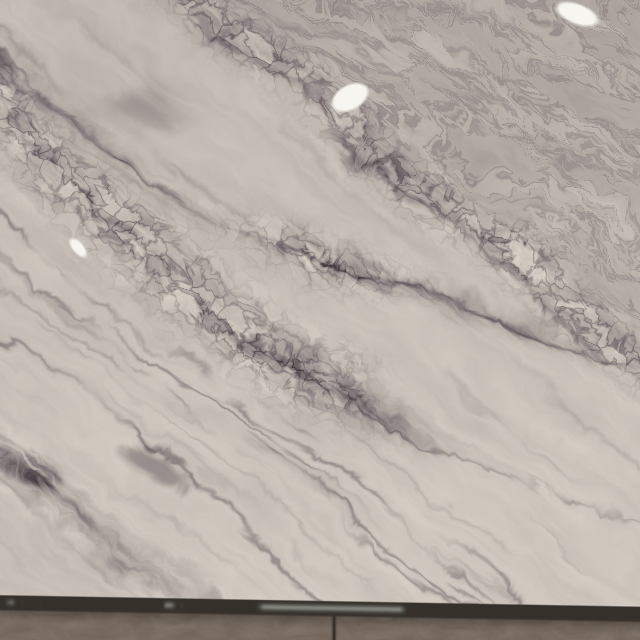
A WebGL 2 fragment shader for this texture:

```glsl
#version 300 es
precision highp float;
// Polished marble slab with violet-grey veins running down to the right.
// Layered sines bend the slab's along/across axes, gaussian strokes draw
// the veins, and cellular noise breaks the wide bands into crumbled chips.
uniform vec2 u_resolution;
out vec4 fragColor;

vec2 hash2(vec2 p) {
    return fract(sin(vec2(dot(p, vec2(127.1, 311.7)), dot(p, vec2(269.5, 183.3)))) * 43758.5);
}

// Layered sines, each octave rotated and bent by itself; about -1 to 1
float waves(vec2 p) {
    float sum = 0.0, amp = 0.5;
    for (int i = 0; i < 5; i++) {
        p = mat2(0.8, 0.6, -0.6, 0.8) * p * 1.6 + 1.7;
        p += 0.7 * sin(p.yx * 0.9);
        sum += amp * sin(p.x) * cos(p.y * 0.6);
        amp *= 0.65;
    }
    return sum * 1.3;
}

// Cellular noise: x = gap to the cell border, y = random value of the cell
vec2 chips(vec2 p) {
    vec2 base = floor(p);
    float near = 9.0, second = 9.0, id = 0.0;
    for (int j = -1; j <= 1; j++)
    for (int i = -1; i <= 1; i++) {
        vec2 cell = base + vec2(i, j);
        vec2 rnd = hash2(cell);
        float d = length(cell + rnd - p);
        if (d < near) { second = near; near = d; id = rnd.x; }
        else second = min(second, d);
    }
    return vec2(second - near, id);
}

float stroke(float d, float width) { return exp(-d * d / (width * width)); }

// Soft-edged ellipse, tilted along the given slope
float spot(vec2 p, vec2 radius, float slope, float blur) {
    p.y -= slope * p.x;
    return 1.0 - smoothstep(1.0 - blur, 1.0 + blur, length(p / radius));
}

float marbleDarkness(vec2 uv) {
    // Axes along and across the veins, bent by the sines
    vec2 q = vec2(dot(uv, vec2(0.78, -0.62)), dot(uv, vec2(0.62, 0.78)));
    float bend = 0.018 * waves(q * vec2(9.0, 12.0)) + 0.007 * waves(q * vec2(34.0, 42.0) + 5.0);
    float s = q.x, t = q.y + bend;
    float streak = waves(vec2(s * 9.0, t * 45.0));
    float fine = waves(vec2(s * 40.0, t * 110.0) + 3.0);
    float dark = 0.005 + 0.11 * uv.y + 0.04 * streak + 0.012 * fine;

    // Swirling grey field in the upper right
    float field = smoothstep(0.93, 1.03, t);
    float swirl = waves(vec2(s * 17.0, t * 30.0) + 1.5 * streak);
    dark += field * (0.09 + 0.05 * swirl + 0.16 * stroke(swirl, 0.16));
    dark += 0.05 * smoothstep(0.3, 0.1, t);

    // Centre lines of the three wide bands
    float upper = t - 0.965;
    float middle = t - 0.71 - 0.37 * max(s + 0.15, 0.0);
    float lower = t - 0.61 - 0.25 * (s + 0.1) * (s + 0.1);

    // Crumbled chips inside the bands
    vec2 jitter = vec2(waves(q * 45.0), waves(q * 45.0 + 9.0));
    vec2 chip = chips(q * vec2(30.0, 48.0) + 0.55 * jitter);
    float crumble = stroke(upper, 0.035)
        + stroke(middle, 0.036) * stroke(s - 0.02, 0.13)
        + stroke(lower, 0.045) * smoothstep(0.32, 0.1, s);
    float crust = 0.3 * smoothstep(0.3, 0.0, chip.x) + 0.3 * (chip.y - 0.4) + 0.09 * fine + 0.05;
    dark += min(crumble, 1.0) * crust;

    // Dense streaked wedges that taper along the bands
    float wedge = stroke(middle, 0.021) * stroke(s - 0.23, 0.17)
        + stroke(lower - 0.005, 0.026) * stroke(s - 0.19, 0.14)
        + 0.7 * stroke(middle, 0.025) * smoothstep(-0.1, -0.25, s);
    dark += wedge * (0.27 + 0.16 * streak + 0.12 * fine);

    // Sharp dark veins along the bands and through the lower left
    float pulse = 0.65 + 0.5 * waves(vec2(s * 12.0, 4.0));
    dark += 0.38 * pulse * stroke(middle + 0.007 * streak, 0.005);
    dark += 0.3 * pulse * stroke(lower + 0.01 * streak, 0.004);
    dark += 0.28 * pulse * stroke(upper + 0.02, 0.006);
    dark += 0.42 * pulse * stroke(t - 0.385 + 0.2 * s * s, 0.0045);
    dark += stroke(t - 0.225, 0.035) * (0.16 + 0.2 * streak + 0.1 * fine);

    // Wandering thin veins, denser and stronger below the middle
    for (int i = 0; i < 20; i++) {
        float k = float(i);
        vec2 rnd = hash2(vec2(k, 7.0));
        float center = i < 7 ? 0.43 + 0.018 * k : 0.08 + 0.072 * (k - 7.0) + 0.04 * rnd.x;
        center += 0.014 * waves(vec2(s * 5.0, k * 3.7));
        float fade = smoothstep(-0.35, 0.5, waves(vec2(s * 6.0 + k * 5.0, k)));
        float strength = i < 7 ? 0.34 : 0.17;
        dark += strength * (0.4 + 0.6 * rnd.y) * fade * stroke(t - center, 0.0025 + 0.003 * rnd.x);
    }

    // Isolated smudges
    vec2 w = uv + vec2(bend, -bend) * 1.5;
    dark += 0.35 * spot(w - vec2(0.25, 0.26), vec2(0.045, 0.022), -0.5, 0.5);
    dark += 0.42 * spot(w - vec2(0.04, 0.27), vec2(0.06, 0.025), -0.4, 0.5) * (0.8 + 0.5 * fine);
    dark += 0.2 * spot(w - vec2(0.23, 0.82), vec2(0.05, 0.03), -0.1, 0.8);
    return clamp(dark, -0.05, 0.9);
}

void main() {
    vec2 uv = gl_FragCoord.xy / u_resolution;
    float dark = marbleDarkness(uv);
    vec3 color = mix(vec3(0.82, 0.79, 0.755), vec3(0.22, 0.19, 0.19), dark);
    color += vec3(0.0, -0.008, 0.015) * smoothstep(0.15, 0.5, dark);

    // Lamp reflections
    float glint = spot(uv - vec2(0.547, 0.848), vec2(0.028, 0.02), 0.3, 0.15)
        + spot(uv - vec2(0.902, 0.978), vec2(0.032, 0.016), -0.3, 0.2)
        + spot(uv - vec2(0.122, 0.613), vec2(0.013, 0.011), -0.7, 0.3);
    color = mix(color, vec3(0.97, 0.96, 0.94), min(glint, 1.0));

    // Dark front edge with pale reflections, above a brown panel with a joint
    float rim = 0.07 - 0.018 * uv.x - uv.y;
    float sheen = smoothstep(0.2, 0.5, waves(vec2(uv.x * 11.0, 2.0))) * stroke(rim - 0.011, 0.005);
    vec3 edge = mix(vec3(0.21, 0.19, 0.17), vec3(0.5, 0.51, 0.48), sheen);
    vec3 panel = vec3(0.47, 0.42, 0.38) * (0.75 + 0.25 * smoothstep(0.02, 0.045, rim));
    panel += 0.025 * waves(uv * vec2(50.0, 90.0));
    panel = mix(panel, vec3(0.2, 0.17, 0.15), stroke(uv.x - 0.522, 0.003));
    vec3 front = mix(edge, panel, smoothstep(0.021, 0.026, rim));
    color = mix(color, front, smoothstep(-0.0015, 0.0015, rim));
    fragColor = vec4(color, 1.0);
}
```
